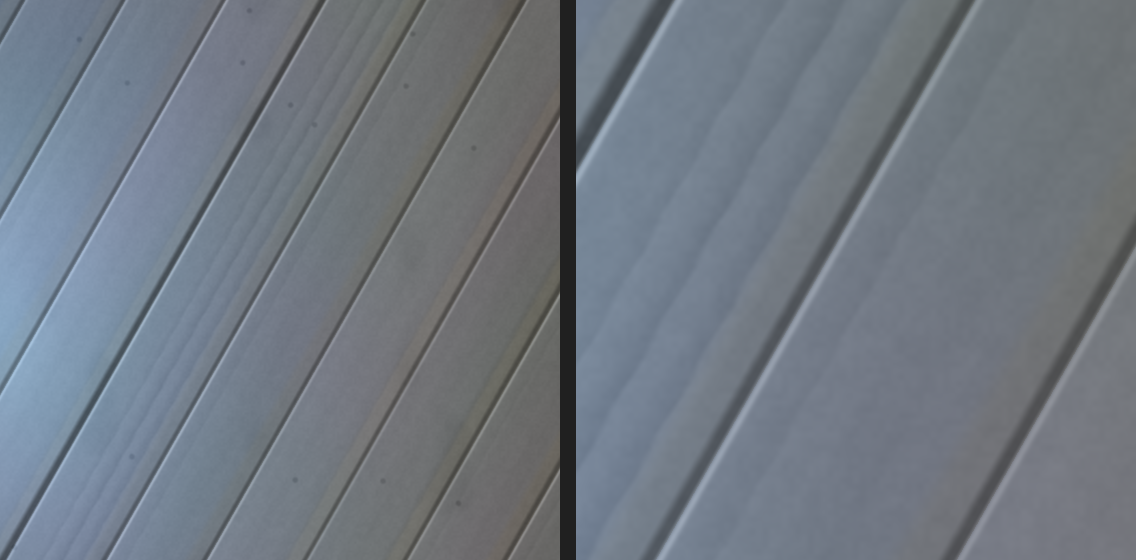
Left: the whole. Right: its middle third, enlarged.
This texture is drawn by a WebGL 1 fragment shader. Its source:

```glsl
precision highp float;
// Diagonal metal slats: a skewed coordinate is split into equal boards by
// dark grooves with thin lit lips; one board has extra ribs. A cool glow at
// the left fades to warm grey, with faint streaks, stains and grain.
uniform vec2 u_resolution;

const float PITCH = 0.179;      // horizontal width of one board
const float LEAN = 0.571;       // sideways shift per unit of height
const float OFFSET = 0.0456;    // first groove on the top edge
const float RIBBED_BOARD = 3.0;

float hash(vec2 p) {
  return fract(sin(dot(p, vec2(41.3, 289.1))) * 4375.85);
}

// Smooth lattice noise in 0..1
float grain(vec2 p) {
  vec2 i = floor(p);
  vec2 f = fract(p);
  f = f * f * (3.0 - 2.0 * f);
  return mix(mix(hash(i), hash(i + vec2(1.0, 0.0)), f.x),
             mix(hash(i + vec2(0.0, 1.0)), hash(i + vec2(1.0)), f.x), f.y);
}

// Sparse soft dots, one candidate in each cell
float specks(vec2 p, float density) {
  vec2 cell = floor(p);
  vec2 center = 0.3 + 0.4 * vec2(hash(cell + 3.1), hash(cell + 8.7));
  float dotMask = 1.0 - smoothstep(0.04, 0.18, length(fract(p) - center));
  return dotMask * step(hash(cell), density);
}

// Broad stains from warped sines, about -1..1
float stain(vec2 p) {
  return 0.5 * (sin(p.x * 9.0 + 2.0 * sin(p.y * 5.0)) +
                sin(p.y * 13.0 - p.x * 6.0 + 1.7 * sin(p.x * 11.0)));
}

// Cool light at the left edge, falling off to warm grey
vec3 ambient(vec2 uv) {
  float d = length((uv - vec2(0.0, 0.42)) * vec2(1.0, 0.6));
  vec3 c = mix(vec3(0.53, 0.65, 0.76), vec3(0.50, 0.60, 0.70), smoothstep(0.0, 0.13, d));
  c = mix(c, vec3(0.47, 0.53, 0.61), smoothstep(0.08, 0.32, d));
  c = mix(c, vec3(0.45, 0.48, 0.525), smoothstep(0.27, 0.54, d));
  c = mix(c, vec3(0.44, 0.45, 0.455), smoothstep(0.48, 0.77, d));
  return mix(c, vec3(0.405, 0.40, 0.395), smoothstep(0.72, 1.02, d));
}

// Step in a board: darker before the edge, lighter after it
float rib(float x, float edge, float aa) {
  float d = x - edge;
  float before = smoothstep(-0.10, -0.01, d);
  float after = 1.0 - smoothstep(0.02, 0.13, d);
  return mix(-before, 0.75 * after, smoothstep(-0.012 - aa, 0.012 + aa, d));
}

// Fine lines running along a board
float streaks(float x, float id) {
  float seed = hash(vec2(id, 5.0)) * 6.28;
  return sin(x * 17.0 + seed) + 0.6 * sin(x * 41.0 + seed * 3.0)
       + 0.35 * sin(x * 83.0 + seed * 7.0);
}

void main() {
  vec2 uv = gl_FragCoord.xy / u_resolution;
  float aa = 1.0 / (u_resolution.x * PITCH);

  // Board coordinates
  float s = (uv.x + LEAN * (1.0 - uv.y) - OFFSET) / PITCH;
  float along = uv.y - LEAN * uv.x;
  float id = floor(s);
  float x = s - id;
  float nearest = floor(s + 0.5);
  float g = s - nearest;

  // Base light, board tone and slight curvature
  vec3 color = ambient(uv);
  float cool = 1.0 - smoothstep(0.0, 0.75, uv.x);
  float tone = 0.024 * (hash(vec2(id, 2.0)) - 0.5);
  tone += (0.5 - x) * mix(0.012, 0.045, cool);
  tone += 0.0035 * streaks(x, id);
  tone -= 0.045 * cool * smoothstep(0.55, 1.0, uv.y);

  // Ribs on one board, a single faint step on the others
  float wobble = 0.006 * sin(along * 190.0);
  float ribbed = 1.0 - step(0.5, abs(id - RIBBED_BOARD));
  float ribs = 0.0;
  for (int i = 0; i < 3; i++) {
    ribs += rib(x, 0.37 + 0.2 * float(i) + wobble, aa);
  }
  float stepEdge = mix(0.18, 0.8, step(0.5, hash(vec2(id, 9.0))));
  if (id == RIBBED_BOARD + 1.0) stepEdge = 0.2;
  float faintStep = rib(x, stepEdge + wobble, aa);
  tone += mix(0.011 * faintStep, 0.022 * ribs, ribbed);
  color += tone;

  // Warm strip beside the groove and faint colour stains
  float strip = smoothstep(0.74, 0.84, x);
  color += strip * vec3(0.010, 0.0, -0.022);
  color += stain(uv) * vec3(0.007, -0.004, 0.005);
  color -= 0.02 * smoothstep(0.72, 0.95, grain(uv * vec2(11.0, 9.0)));

  // Groove shadow, then the lit lip on its right
  float heavy = 1.0 - step(0.5, abs(nearest - RIBBED_BOARD));
  float width = mix(0.085, 0.115, heavy) + 0.015 * sin(along * 4.0 + nearest);
  float shadow = smoothstep(-width, -width * 0.4, g)
               * (1.0 - smoothstep(-0.012 - aa, 0.004 + aa, g));
  color *= 1.0 - mix(0.30, 0.42, heavy) * shadow;
  float lip = exp(-pow((g - 0.014) / (0.013 + 0.5 * aa), 2.0));
  float lipLight = 0.11 + 0.03 * sin(along * 5.0 + nearest * 2.0);
  color += lip * lipLight * vec3(1.0, 1.0, 0.98);

  // Specks and fine grain
  color -= 0.07 * specks(uv * 24.0, 0.03);
  color += 0.014 * (grain(uv * 260.0) - 0.5) + 0.012 * (grain(uv * 95.0) - 0.5);
  gl_FragColor = vec4(clamp(color, 0.0, 1.0), 1.0);
}
```
